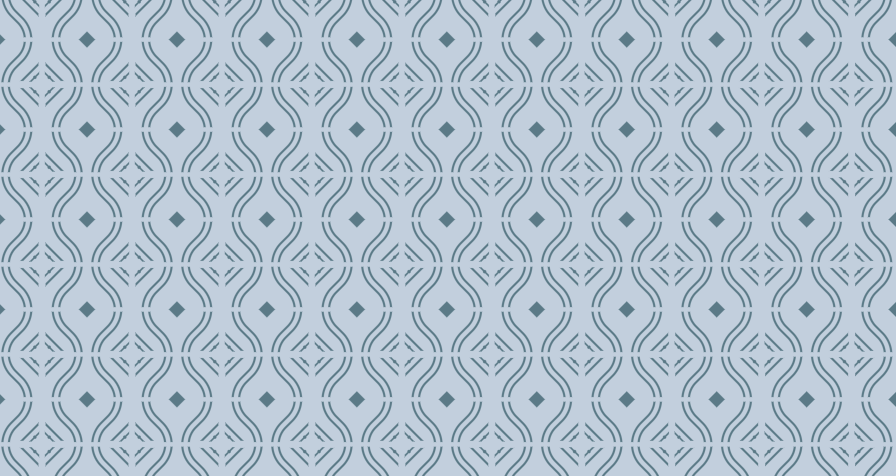
This pattern is drawn by a Shadertoy shader. Its source:

```glsl
// Ogee lattice: paired wavy lines swell around a solid diamond and narrow
// between rows, with broken nested diamonds filling the gaps. One square tile
// is folded into a quadrant and drawn with signed distances.

const float REPEATS_ACROSS = 9.96;
const vec2 ANCHOR = vec2(0.4987, 0.2863);   // a solid diamond, in canvas widths
const float LINE_WIDTH = 0.023;             // lengths below are in tiles
const vec3 GROUND = vec3(0.76, 0.81, 0.865);
const vec3 INK = vec3(0.355, 0.48, 0.53);

float coverage(float dist, float soft) {
    return 1.0 - smoothstep(-soft, soft, dist);
}

float diamond(vec2 p, float radius) {
    return (p.x + p.y - radius) * inversesqrt(2.0);
}

// Signed distance to a curve from (wide, 0) to (narrow, 0.5):
// two 45 degree arcs joined by a straight diagonal.
float ogee(vec2 p, float wide, float narrow) {
    float radius = (0.5 - wide + narrow) / (2.0 * sqrt(2.0) - 2.0);
    vec2 fromBelly = p - vec2(wide - radius, 0.0);
    vec2 fromNeck = p - vec2(narrow + radius, 0.5);
    vec2 normal = vec2(inversesqrt(2.0));
    vec2 along = vec2(-normal.x, normal.y);
    if (dot(fromBelly, along) < 0.0) return length(fromBelly) - radius;
    if (dot(fromNeck, along) > 0.0) return radius - length(fromNeck);
    return dot(fromBelly, normal) - radius;
}

// Diamond outline left open at its corners.
float openDiamond(vec2 p, float radius, float cornerGap, float width) {
    float stroke = abs(diamond(p, radius)) - 0.5 * width;
    return max(stroke, cornerGap - min(p.x, p.y));
}

void mainImage(out vec4 fragColor, in vec2 fragCoord) {
    vec2 tilePos = (fragCoord / iResolution.x - ANCHOR) * REPEATS_ACROSS;
    float soft = 0.75 * REPEATS_ACROSS / iResolution.x;

    // Fold the tile: p from the solid diamond, q from the open motif.
    vec2 p = abs(fract(tilePos + 0.5) - 0.5);
    vec2 q = 0.5 - p;

    // Paired wavy lines, cut at the belly and at the neck
    float pair = abs(abs(ogee(p, 0.345, 0.095)) - 0.036) - 0.5 * LINE_WIDTH;
    float shape = max(pair, 0.026 - min(p.y, q.y));

    // Solid diamond
    shape = min(shape, diamond(p, 0.09));

    // Nested open diamonds, the inner one beaded at mid-side
    shape = min(shape, openDiamond(q, 0.265, 0.04, LINE_WIDTH));
    shape = min(shape, openDiamond(q, 0.16, 0.032, 0.8 * LINE_WIDTH));
    shape = min(shape, length(q - 0.08) - 0.019);

    fragColor = vec4(mix(GROUND, INK, coverage(shape, soft)), 1.0);
}
```
